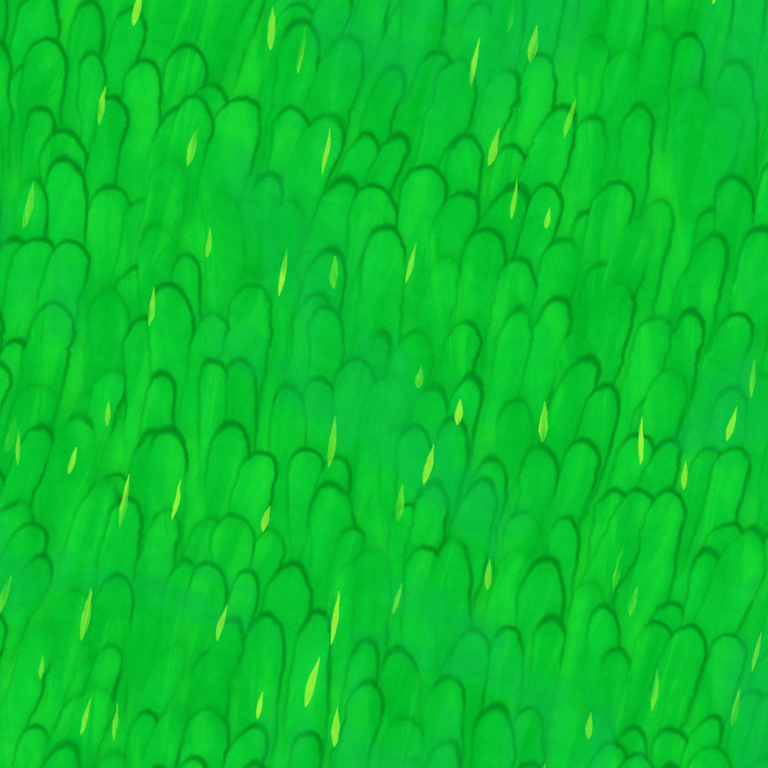
Write a Shadertoy shader that draws this texture.

```glsl
// Painted green scales: leaning, round-tipped leaves overlap downwards like feathers.
// Each leaf is a stretched capsule laid over the row above, with a soft dark rim;
// layered sines add brush streaks and washes, thin yellow slivers show in between.

const vec2  LEAF_GRID   = vec2(0.052, 0.085); // spacing of leaf tips
const float LEAF_LENGTH = 0.17;
const float LEAF_WIDTH  = 0.025;              // half width
const float TIP_STRETCH = 0.55;               // lower is more pointed
const float LEAN        = 0.18;               // mean tilt in radians
const float RIM_WIDTH   = 0.0036;
const float SHADOW_SIZE = 0.007;
const vec2  SLIVER_GRID = vec2(0.075, 0.085);
const float SLIVER_RATE = 0.32;

const vec3 SHADE  = vec3(0.01, 0.68, 0.13);
const vec3 BODY   = vec3(0.02, 0.75, 0.17);
const vec3 LIGHT  = vec3(0.05, 0.82, 0.21);
const vec3 FRESH  = vec3(0.12, 0.86, 0.18);
const vec3 TEAL   = vec3(0.04, 0.72, 0.28);
const vec3 RIM    = vec3(0.00, 0.53, 0.11);
const vec3 YELLOW = vec3(0.58, 0.95, 0.24);

vec4 hash4(vec2 cell) {
    vec4 h = fract(cell.xyxy * vec4(0.1031, 0.1030, 0.0973, 0.1099));
    h += dot(h, h.wzxy + 33.33);
    return fract((h.xxyz + h.yzzw) * h.zywx);
}

// Layered sines, each octave turned and warped by the last; about -0.7 to 0.7
float waves(vec2 p) {
    float sum = 0.0, amp = 0.5;
    for (int i = 0; i < 5; i++) {
        p = mat2(0.8, -0.6, 0.6, 0.8) * p * 1.7 + 1.3 * sin(p.yx) + 2.1;
        sum += amp * sin(p.x) * cos(p.y);
        amp *= 0.62;
    }
    return sum;
}

// Offset turned so that y runs along an axis tilted to the right
vec2 tilt(vec2 p, float angle) {
    float c = cos(angle), s = sin(angle);
    return vec2(c * p.x - s * p.y, s * p.x + c * p.y);
}

// Lays one leaf over the colour beneath it
vec3 paintLeaf(vec3 under, vec2 p, vec4 rnd, float streak, float wash, float px) {
    float width = LEAF_WIDTH * mix(0.72, 1.2, rnd.z);
    float stretch = TIP_STRETCH * mix(0.75, 1.35, rnd.x);
    float d = length(vec2(p.x, max(p.y, 0.0) * stretch)) - width;
    float len = LEAF_LENGTH * mix(0.75, 1.1, rnd.w);
    float fade = smoothstep(-len, -len * 0.6, p.y);
    float side = smoothstep(-width, width, p.x + 0.5 * max(p.y, 0.0));

    // Shadow cast on the leaves behind, then the body
    float shadow = exp(-max(d, 0.0) / SHADOW_SIZE) * fade * mix(0.15, 0.5, side);
    under = mix(under, SHADE * 0.94, shadow);
    float tone = 0.15 + 0.75 * rnd.y + 0.7 * streak + 0.45 * wash;
    vec3 body = mix(BODY, LIGHT, clamp(tone, -0.45, 1.15));
    body = mix(body, FRESH, 0.5 * smoothstep(0.25, 0.7, streak + 0.4 * rnd.x));
    body = mix(body, SHADE, 0.35 * smoothstep(-0.012, 0.0, d) * side);
    float cover = smoothstep(px, -px - 0.0015, d) * fade;
    vec3 col = mix(under, body, 0.9 * cover);

    // Broken dark rim, heavier on the right and near the tip
    float rim = 1.0 - smoothstep(0.0, RIM_WIDTH + px, abs(d));
    rim *= fade * mix(0.3, 0.85, side) * smoothstep(-0.5, 0.35, wash + rnd.w - 0.3);
    rim *= mix(0.5, 1.0, smoothstep(-0.09, 0.0, p.y));
    return mix(col, RIM, rim);
}

vec3 paintLeaves(vec3 col, vec2 uv, float streak, float wash, float px) {
    vec2 home = floor(uv / LEAF_GRID);
    for (int j = 3; j >= -1; j--) {
        for (int i = -2; i <= 3; i++) {
            vec2 cell = home + vec2(i, j);
            vec4 rnd = hash4(cell + 71.0);
            vec4 jitter = hash4(cell + 213.0);
            float stagger = 0.5 * mod(cell.y, 2.0);
            vec2 centre = (cell + vec2(stagger, 0.0) + 0.1 + 0.8 * jitter.xy) * LEAF_GRID;
            float angle = LEAN + 0.34 * (jitter.z - 0.5) + 0.1 * sin(centre.x * 7.0 + centre.y * 5.0);
            col = paintLeaf(col, tilt(uv - centre, angle), rnd, streak, wash, px);
        }
    }
    return col;
}

// Thin tapered flecks of bare yellow
float slivers(vec2 uv, float px) {
    vec2 home = floor(uv / SLIVER_GRID);
    float mask = 0.0;
    for (int j = -1; j <= 1; j++) {
        for (int i = -1; i <= 1; i++) {
            vec2 cell = home + vec2(i, j);
            vec4 rnd = hash4(cell + 431.0), size = hash4(cell + 617.0);
            vec2 p = tilt(uv - (cell + rnd.xy) * SLIVER_GRID, LEAN + 0.3 * (rnd.z - 0.5));
            float t = p.y / mix(0.014, 0.036, size.x);
            float halfWidth = mix(0.0025, 0.0055, size.y) * (1.0 - t * t) * (1.0 - 0.5 * t);
            float fleck = smoothstep(px + 0.001, -px, abs(p.x) - halfWidth) * step(abs(t), 1.0);
            mask = max(mask, fleck * step(rnd.w, SLIVER_RATE) * mix(0.55, 1.0, size.z));
        }
    }
    return mask;
}

void mainImage(out vec4 fragColor, in vec2 fragCoord) {
    vec2 uv = fragCoord / iResolution.y;
    float px = 0.7 / iResolution.y;

    // Brush streaks follow the lean; washes are broad and blotchy
    float streak = waves(tilt(uv, LEAN) * vec2(42.0, 9.0));
    float wash = waves(uv * 9.0 + 4.0);
    vec2 wobble = 0.005 * vec2(waves(uv * 22.0), waves(uv * 22.0 + 9.0));

    vec3 ground = mix(LIGHT, FRESH, 0.6 + streak);
    vec3 col = paintLeaves(ground, uv + wobble, streak, wash, px);
    col = mix(col, TEAL, 0.6 * smoothstep(0.05, 0.6, waves(uv * 5.0 + 17.0) + 0.3 * streak));
    col = mix(col, YELLOW, slivers(uv + 0.6 * wobble, px) * smoothstep(-0.9, 0.1, streak));

    // Fine paper grain
    float grain = hash4(floor(uv * 400.0)).x - 0.5;
    col *= 1.0 + 0.035 * grain + 0.03 * waves(uv * 60.0);
    fragColor = vec4(clamp(col, 0.0, 1.0), 1.0);
}
```
